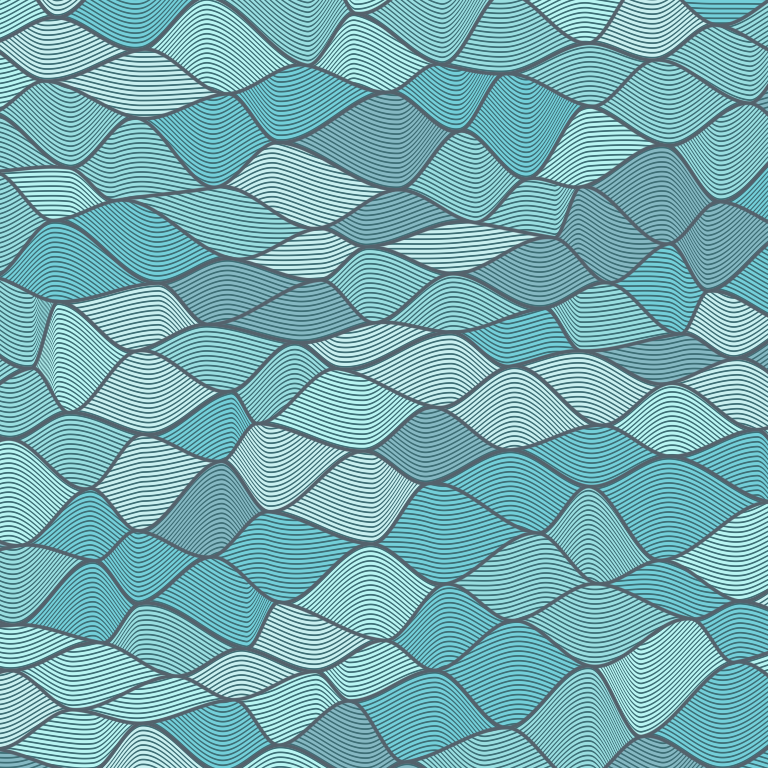
Write a WebGL 2 fragment shader that draws this pattern.

```glsl
#version 300 es
precision highp float;

uniform vec2 u_resolution;
out vec4 fragColor;

// Lattice of touching points between neighbouring curves
const float KNOT_STEP = 0.096;
const float ROW_STEP = 0.051;
const vec2 KNOT_JITTER = vec2(0.030, 0.019);
const float TILT = 0.20;
const float SWELL = 0.016;

// Line work, in canvas heights
const float OUTLINE_WIDTH = 0.0048;
const float HATCH_PERIOD = 0.0063;
const float HATCH_SHARE = 0.36;

const vec3 OUTLINE = vec3(0.33, 0.385, 0.425);
const vec3 HATCH = vec3(0.24, 0.43, 0.46);
const vec3 FILLS[5] = vec3[5](
    vec3(0.79, 0.94, 0.94),   // pale grey
    vec3(0.72, 0.96, 0.95),   // mint
    vec3(0.60, 0.87, 0.88),   // aqua
    vec3(0.45, 0.81, 0.85),   // turquoise
    vec3(0.52, 0.72, 0.76));  // slate
const float FILL_SPAN = 4.6;  // below 5 makes slate rarer

vec3 hash3(vec2 cell) {
    vec3 q = fract(cell.xyx * vec3(0.1031, 0.1030, 0.0973) + 0.37);
    q += dot(q, q.yxz + 33.33);
    return fract((q.xxy + q.yzz) * q.zyx);
}

// Layered sines that stretch and squeeze the lattice
vec2 swell(vec2 p) {
    return SWELL * vec2(
        sin(5.0 * p.y + 7.0 * p.x) + 0.6 * sin(13.0 * p.y - 4.0 * p.x + 1.0),
        sin(9.0 * p.y + 4.0 * p.x + 2.0) + 0.9 * sin(6.0 * p.x - 5.0 * p.y));
}

// Point shared by curves row and row + 1: position and slope
vec3 junction(float row, float column) {
    vec2 base = vec2(column * KNOT_STEP, (row + 0.5) * ROW_STEP);
    vec3 offset = 2.0 * hash3(vec2(column, row)) - 1.0;
    return vec3(base + swell(base) + KNOT_JITTER * offset.xy, TILT * offset.z);
}

// A curve touches the one above and the one below in turn
vec3 knot(float curveId, float column) {
    return junction(curveId - mod(column + curveId, 2.0), column);
}

// Cubic through the knots: height, slope and column of the lens above
vec3 waveCurve(float curveId, float x) {
    float column = floor(x / KNOT_STEP) - 1.0;
    vec3 a = knot(curveId, column);
    vec3 b = knot(curveId, column + 1.0);
    for (int k = 0; k < 3; k++) {
        if (x < b.x) break;
        column += 1.0;
        a = b;
        b = knot(curveId, column + 1.0);
    }
    float span = b.x - a.x;
    float rise = b.y - a.y;
    float t = (x - a.x) / span;
    float c2 = 3.0 * rise - span * (2.0 * a.z + b.z);
    float c3 = span * (a.z + b.z) - 2.0 * rise;
    float height = a.y + t * (span * a.z + t * (c2 + t * c3));
    float slope = a.z + t * (2.0 * c2 + 3.0 * t * c3) / span;
    return vec3(height, slope, column - mod(column + curveId, 2.0));
}

// Coverage of a line of the given half width
float stroke(float distance, float halfWidth, float blur) {
    return 1.0 - smoothstep(halfWidth - blur, halfWidth + blur, distance);
}

void main() {
    float pixel = 1.0 / u_resolution.y;
    vec2 p = gl_FragCoord.xy * pixel;

    // Find the lens around this point and the nearest outline
    float firstRow = floor(p.y / ROW_STEP) - 3.0;
    float lensRow = firstRow;
    float edge = 1.0;
    vec3 lower = vec3(0.0);
    vec3 upper = vec3(0.0);
    for (int k = 0; k < 8; k++) {
        float row = firstRow + float(k);
        vec3 curve = waveCurve(row, p.x);
        edge = min(edge, abs(p.y - curve.x) * inversesqrt(1.0 + curve.y * curve.y));
        if (p.y >= curve.x) {
            lower = curve;
            lensRow = row;
        } else if (row == lensRow + 1.0) {
            upper = curve;
        }
    }

    // Fill, with hatching that follows the upper or the lower side
    vec3 traits = hash3(vec2(lower.z + 71.0, lensRow + 19.0));
    vec3 color = FILLS[int(FILL_SPAN * traits.x)];
    float lean = smoothstep(0.25, 0.75, traits.y);
    vec2 guide = mix(lower.xy, upper.xy, lean);
    float phase = (p.y - guide.x) / HATCH_PERIOD;
    float hatchDistance = abs(fract(phase) - 0.5) * HATCH_PERIOD;
    float hatchBlur = 0.6 * pixel * sqrt(1.0 + guide.y * guide.y);
    color = mix(color, HATCH, stroke(hatchDistance, 0.5 * HATCH_SHARE * HATCH_PERIOD, hatchBlur));

    color = mix(color, OUTLINE, stroke(edge, 0.5 * OUTLINE_WIDTH, 0.8 * pixel));
    fragColor = vec4(color, 1.0);
}
```
